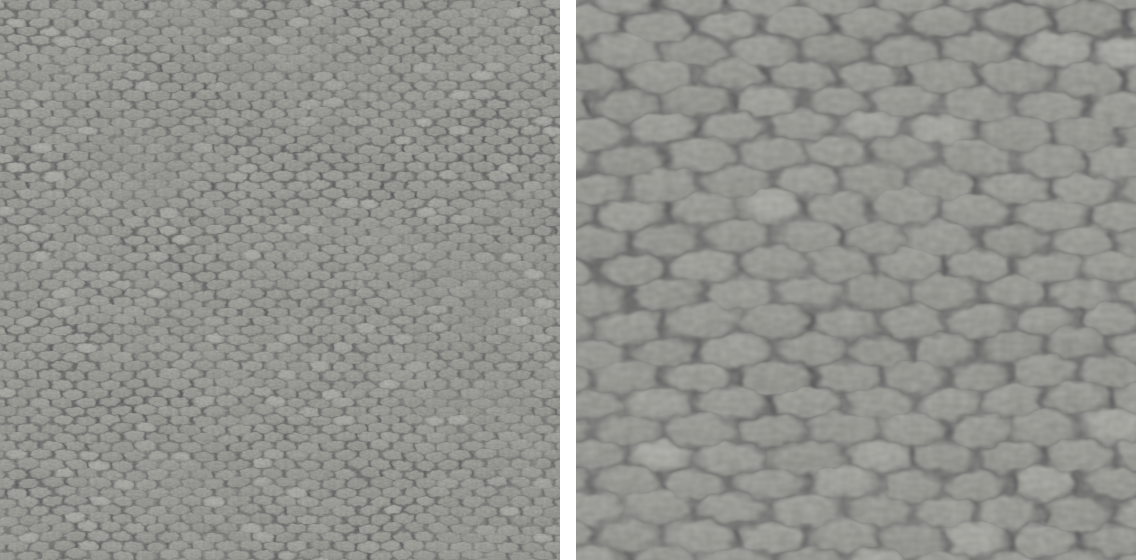
Left, the full canvas; right, a detail of the centre.
Write a Shadertoy shader that draws this texture.

```glsl
// Grey plain-weave upholstery cloth: plump weft floats over thin dark warp slits.
#define WARP_COLUMNS 48.0
#define WEFT_ROWS 62.0
#define FLOAT_RADIUS vec2(1.10, 0.68)
#define JITTER 0.20
#define FUZZ 0.20
#define SLIT_WIDTH 0.13
#define YARN_COLOR vec3(0.596, 0.600, 0.578)
#define GAP_COLOR vec3(0.475, 0.478, 0.468)
#define SLIT_COLOR vec3(0.375, 0.375, 0.380)

vec2 hash2(vec2 p) {
    vec3 q = fract(p.xyx * vec3(0.1031, 0.1030, 0.0973));
    q += dot(q, q.yzx + 33.33);
    return fract((q.xx + q.yz) * q.zy);
}

// Gradient at a lattice point, wrapped so the cloth tiles.
float cornerSlope(vec2 cell, vec2 offset, vec2 period) {
    float angle = 6.28318 * hash2(mod(cell, period) + 17.0).x;
    return dot(vec2(cos(angle), sin(angle)), offset);
}

// Periodic gradient noise, roughly -0.7 to 0.7; uv spans 0 to 1.
float gradientNoise(vec2 uv, vec2 period) {
    vec2 p = uv * period;
    vec2 i = floor(p), f = p - i;
    vec2 w = f * f * f * (f * (f * 6.0 - 15.0) + 10.0);
    vec2 e = vec2(1.0, 0.0);
    float low = mix(cornerSlope(i, f, period),
                    cornerSlope(i + e, f - e, period), w.x);
    float high = mix(cornerSlope(i + e.yx, f - e.yx, period),
                     cornerSlope(i + 1.0, f - 1.0, period), w.x);
    return mix(low, high, w.y);
}

void mainImage(out vec4 fragColor, in vec2 fragCoord) {
    vec2 uv = fragCoord / iResolution.xy;
    vec2 threads = vec2(WARP_COLUMNS, WEFT_ROWS);

    // Thread coordinates, bent by broad sway and fine fuzz.
    vec2 sway = vec2(gradientNoise(uv, vec2(7.0, 5.0)),
                     gradientNoise(uv + 0.37, vec2(9.0, 8.0)));
    vec2 fuzz = vec2(gradientNoise(uv, vec2(90.0, 130.0)),
                     gradientNoise(uv + 0.61, vec2(110.0, 150.0)));
    vec2 p = uv * threads + 0.45 * sway + FUZZ * fuzz;
    vec2 cell = floor(p);

    // Highest float at this point; floats sit on a checkerboard of crossings.
    float height = 0.0, tone = 0.0, tilt = 0.0;
    for (int row = -1; row <= 1; row++) {
        for (int column = -2; column <= 2; column++) {
            vec2 id = cell + vec2(column, row);
            if (mod(id.x + id.y, 2.0) > 0.5) continue;
            vec2 wrapped = mod(id, threads);
            vec2 jitter = hash2(wrapped) - 0.5;
            vec2 variety = hash2(wrapped + 91.0);
            vec2 radius = FLOAT_RADIUS * (0.9 + 0.2 * variety.x);
            vec2 d = (p - id - 0.5 - JITTER * jitter) / radius;
            float bump = 1.0 - dot(d, d);
            if (bump > height) {
                height = bump;
                tone = variety.y;
                tilt = d.y - 0.25 * d.x;
            }
        }
    }

    // Broad patches where the weave is tighter or more open.
    float openness = 1.0 + 0.7 * gradientNoise(uv, vec2(4.0, 5.0))
                         + 0.4 * gradientNoise(uv, vec2(11.0, 13.0));
    float body = smoothstep(0.0, 0.62, height);
    vec3 color = mix(YARN_COLOR, GAP_COLOR, (1.0 - body) * openness);

    // Soft light from above, and a few paler floats.
    color += body * (0.020 * tilt + 0.030 * (tone - 0.5));
    color += 0.045 * smoothstep(0.88, 1.0, tone) * smoothstep(0.3, 0.9, height);

    // Warp slits at the other crossings, each with its own depth.
    if (mod(cell.x + cell.y, 2.0) > 0.5) {
        vec2 wear = hash2(mod(cell, threads) + 43.0);
        vec2 q = p - cell - 0.5;
        float across = (q.x + 0.2 * (wear.y - 0.5) + 0.12 * q.y) / SLIT_WIDTH;
        float slit = exp(-across * across) * (1.0 - smoothstep(0.2, 0.5, abs(q.y)));
        color = mix(color, SLIT_COLOR, clamp(slit * openness * wear.x * 0.8, 0.0, 1.0));
    }

    // Faint warp ridges, lengthwise fibres and slow shade drift.
    float ridge = gradientNoise(uv, vec2(150.0, 24.0));
    float fibre = gradientNoise(uv, vec2(130.0, 260.0))
                + 0.6 * gradientNoise(uv + 0.23, vec2(240.0, 200.0));
    float drift = gradientNoise(uv, vec2(3.0, 4.0));
    color += 0.018 * ridge + 0.040 * fibre + 0.014 * drift;

    fragColor = vec4(clamp(color, 0.0, 1.0), 1.0);
}
```
